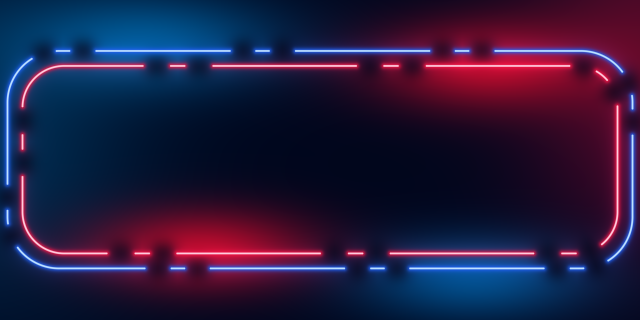
This background is drawn by a Shadertoy shader. Its source:

```glsl
const float HALF_PI = 1.5707963;
const vec2 FRAME_CENTER = vec2(1.0, 0.501);

// Soft elliptical falloff
float softGlow(vec2 p, vec2 center, vec2 radius) {
    vec2 q = (p - center) / radius;
    return exp(-dot(q, q));
}

float roundedBox(vec2 q, vec2 halfSize, float radius) {
    vec2 d = abs(q) - halfSize + radius;
    return length(max(d, 0.0)) + min(max(d.x, d.y), 0.0) - radius;
}

// Length of one quarter of the rounded outline
float quarterLength(vec2 halfSize, float radius) {
    vec2 straight = halfSize - radius;
    return straight.x + straight.y + HALF_PI * radius;
}

// Clockwise distance along the outline, starting at the top middle
float outlinePosition(vec2 q, vec2 halfSize, float radius) {
    vec2 straight = halfSize - radius;
    vec2 d = abs(q) - straight;
    vec2 corner = max(d, vec2(1e-5));
    float s = straight.x + min(d.x, 0.0) - min(d.y, 0.0)
            + radius * atan(corner.x, corner.y);
    float quarter = quarterLength(halfSize, radius);
    if (q.x > 0.0) return q.y > 0.0 ? s : 2.0 * quarter - s;
    return q.y > 0.0 ? 4.0 * quarter - s : 2.0 * quarter + s;
}

// Distance to an interval that repeats once per unit of phase
float repeatedSpan(float phase, float center, float halfSpan) {
    return max(abs(fract(phase - center + 0.5) - 0.5) - halfSpan, 0.0);
}

// x: distance to the lit dashes, y: distance to the gap centers
vec2 dashDistances(vec2 q, vec2 halfSize, float radius, float count, float shift) {
    float period = 4.0 * quarterLength(halfSize, radius) / count;
    float phase = outlinePosition(q, halfSize, radius) / period + shift;
    float across = roundedBox(q, halfSize, radius);
    float lit = min(repeatedSpan(phase, 0.3345, 0.3345),
                    repeatedSpan(phase, 0.833, 0.032));
    float gap = min(repeatedSpan(phase, 0.735, 0.01),
                    repeatedSpan(phase, 0.933, 0.01));
    return vec2(length(vec2(across, lit * period)),
                length(vec2(across, gap * period)));
}

vec3 addGapShade(vec3 color, float d) {
    return mix(color, vec3(0.01, 0.02, 0.09), 0.65 * exp(-d * d / 0.0015));
}

vec3 addNeon(vec3 color, float d, vec3 hue, vec3 coreColor, float pixel) {
    color += hue * 0.22 * exp(-d / 0.022);
    color = mix(color, hue, 0.85 * exp(-d * d / 0.00009));
    float core = 1.0 - smoothstep(0.0028 - pixel, 0.0028 + pixel, d);
    return mix(color, coreColor, core);
}

vec3 backdrop(vec2 p) {
    vec3 color = vec3(0.0, 0.022, 0.11);
    // Blue light on the left, above and below
    color += vec3(0.0, 0.16, 0.22) * softGlow(p, vec2(-0.05, 0.60), vec2(0.48, 0.55));
    color += vec3(0.0, 0.28, 0.41) * softGlow(p, vec2(0.49, 0.87), vec2(0.40, 0.15));
    color += vec3(0.0, 0.28, 0.43) * softGlow(p, vec2(1.48, 0.13), vec2(0.36, 0.13));
    // Red light on the right, above and below
    color += vec3(0.28, 0.015, 0.04) * softGlow(p, vec2(2.03, 0.92), vec2(0.40, 0.40));
    color += vec3(0.17, 0.0, 0.03) * softGlow(p, vec2(2.03, 0.50), vec2(0.36, 0.35));
    float redPool = softGlow(p, vec2(1.53, 0.795), vec2(0.36, 0.135))
                  + softGlow(p, vec2(0.63, 0.22), vec2(0.34, 0.125));
    return mix(color, vec3(0.76, 0.04, 0.17), 0.9 * redPool);
}

void mainImage(out vec4 fragColor, in vec2 fragCoord) {
    vec2 p = fragCoord / iResolution.xy * vec2(2.0, 1.0);
    vec2 q = p - FRAME_CENTER;
    float pixel = 0.75 / iResolution.y;

    // Two nested dashed frames
    vec2 blue = dashDistances(q, vec2(0.9766, 0.3398), 0.1615, 8.0, 0.121);
    vec2 red = dashDistances(q, vec2(0.9297, 0.2930), 0.1302, 7.0, 0.5);

    vec3 color = backdrop(p);
    color = addGapShade(color, blue.y);
    color = addGapShade(color, red.y);
    color = addNeon(color, blue.x, vec3(0.10, 0.36, 0.92), vec3(0.72, 0.88, 1.0), pixel);
    color = addNeon(color, red.x, vec3(0.93, 0.08, 0.27), vec3(1.0, 0.80, 0.87), pixel);

    fragColor = vec4(clamp(color, 0.0, 1.0), 1.0);
}
```
